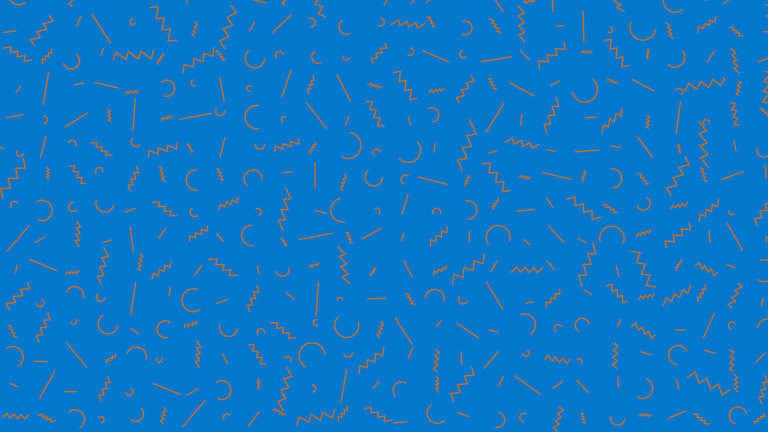
Write a Shadertoy shader that draws this pattern.

```glsl
const vec3 BLUE = vec3(0.0, 0.47, 0.80);
const vec3 BRIGHT_BLUE = vec3(0.0, 0.47, 0.85);
const vec3 ORANGE = vec3(0.89, 0.41, 0.0);

const float ROWS = 14.4;             // grid cells per canvas height
const float STROKE_HALF = 0.0016;    // half widths, in canvas heights
const float RIM_HALF = 0.0064;
const float SOFTNESS = 0.75;         // edge blur, in pixels

const vec2 BIG_SIZE = vec2(0.36, 0.76);    // half lengths, in cells
const vec2 SMALL_SIZE = vec2(0.15, 0.28);
const float BIG_JITTER = 0.26;
const float SMALL_JITTER = 0.40;

const float ZIGZAG_SHARE = 0.38;
const float ARC_SHARE = 0.27;
const int ZIGZAG_STROKES = 7;
const float ZIGZAG_HEIGHT = 0.6;     // half height relative to one stroke
const float ZIGZAG_LEAN = 0.55;
const float ARC_RADIUS = 0.57;       // relative to the half length
const vec2 ARC_HALF_ANGLE = vec2(1.4, 2.1);
const float LINE_LENGTH = 0.75;
const float TAU = 6.2831853;

// Integer hash: three random values per cell and seed
vec3 hash3(ivec2 cell, uint seed) {
    uvec3 v = uvec3(uint(cell.x + 512), uint(cell.y + 512), seed);
    v = v * 1664525u + 1013904223u;
    v += v.yzx * v.zxy;
    v ^= v >> 16u;
    v += v.yzx * v.zxy;
    return vec3(v >> 8u) / 16777216.0;
}

mat2 rotation(float angle) {
    float c = cos(angle), s = sin(angle);
    return mat2(c, s, -s, c);
}

float segmentDistance(vec2 p, vec2 a, vec2 b) {
    vec2 ab = b - a;
    return length(p - a - ab * clamp(dot(p - a, ab) / dot(ab, ab), 0.0, 1.0));
}

// Open circular arc, symmetric about the y axis
float arcDistance(vec2 p, float radius, float halfAngle) {
    p.x = abs(p.x);
    vec2 tip = radius * vec2(sin(halfAngle), cos(halfAngle));
    return atan(p.x, p.y) < halfAngle ? abs(length(p) - radius) : length(p - tip);
}

vec2 zigzagCorner(int i, float size, float lean) {
    float stride = 2.0 * size / float(ZIGZAG_STROKES);
    float y = (i % 2 == 0 ? -1.0 : 1.0) * ZIGZAG_HEIGHT * stride;
    return vec2(float(i) * stride - size + lean * y, y);
}

float zigzagDistance(vec2 p, float size, float lean) {
    float d = 1e3;
    vec2 a = zigzagCorner(0, size, lean);
    for (int i = 1; i <= ZIGZAG_STROKES; i++) {
        vec2 b = zigzagCorner(i, size, lean);
        d = min(d, segmentDistance(p, a, b));
        a = b;
    }
    return d;
}

// One randomly turned shape; big and small cells alternate like a checkerboard
float shapeDistance(vec2 p, ivec2 cell) {
    vec3 place = hash3(cell, 1u);
    vec3 form = hash3(cell, 2u);
    bool big = ((cell.x + cell.y) & 1) == 0;
    vec2 range = big ? BIG_SIZE : SMALL_SIZE;
    float size = mix(range.x, range.y, form.x);
    float jitter = big ? BIG_JITTER : SMALL_JITTER;

    p -= vec2(cell) + 0.5 + (place.xy - 0.5) * jitter;
    p = rotation(place.z * TAU) * p;

    if (form.y < ZIGZAG_SHARE)
        return zigzagDistance(p, size, (form.z * 2.0 - 1.0) * ZIGZAG_LEAN);
    if (form.y < ZIGZAG_SHARE + ARC_SHARE)
        return arcDistance(p, size * ARC_RADIUS, mix(ARC_HALF_ANGLE.x, ARC_HALF_ANGLE.y, form.z));
    vec2 end = vec2(size * LINE_LENGTH, 0.0);
    return segmentDistance(p, -end, end);
}

float coverage(float d, float halfWidth, float blur) {
    return 1.0 - smoothstep(halfWidth - blur, halfWidth + blur, d);
}

void mainImage(out vec4 fragColor, in vec2 fragCoord) {
    vec2 p = fragCoord / iResolution.y * ROWS;
    ivec2 home = ivec2(floor(p));

    // Nearest stroke among the surrounding cells
    float d = 1e3;
    for (int y = -1; y <= 1; y++)
        for (int x = -1; x <= 1; x++)
            d = min(d, shapeDistance(p, home + ivec2(x, y)));
    d /= ROWS;

    // Bright rim below the orange stroke
    float blur = SOFTNESS / iResolution.y;
    vec3 color = mix(BLUE, BRIGHT_BLUE, coverage(d, RIM_HALF, blur));
    color = mix(color, ORANGE, coverage(d, STROKE_HALF, blur));
    fragColor = vec4(color, 1.0);
}
```
